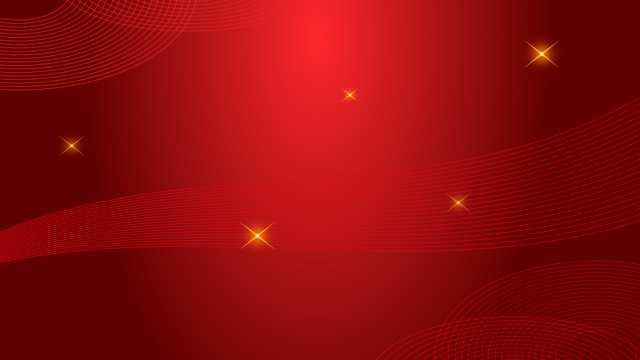
Write a WebGL 2 fragment shader that draws this background.

```glsl
#version 300 es
precision highp float;

uniform vec2 u_resolution;
out vec4 fragColor;

// Evenly spaced thin lines at whole values of v, from 0 to count
float contours(float v, float count, float pixel) {
    float slope = max(length(vec2(dFdx(v), dFdy(v))) / pixel, 1e-4);
    float dist = abs(v - clamp(round(v), 0.0, count)) / slope;
    float width = 0.0024;
    float soft = max(width, 1.15 * pixel);
    float line = width / soft * (1.0 - smoothstep(0.0, soft, dist));
    // Crowded lines merge into an even tint
    float inside = smoothstep(-0.5, 0.0, v) * (1.0 - smoothstep(count, count + 0.5, v));
    float crowding = smoothstep(0.5, 0.85, pixel * slope);
    return mix(line, min(width * slope, 1.0) * inside, crowding);
}

// Concentric ellipses between a fraction of the radii and the full radii
float rings(vec2 p, vec2 center, vec2 radii, float inner, float count, float pixel) {
    float r = length((p - center) / radii);
    return contours((r - inner) / (1.0 - inner) * count, count, pixel);
}

// Ribbon of lines blended between two cubic curves
float ribbon(vec2 p, float pixel) {
    float s = p.x * 0.5625;
    float top = 0.356 + s * (0.7 + s * (-1.271 + s * 0.944));
    float bottom = 0.271 + s * (0.368 + s * (-0.938 + s * 0.686));
    return contours((p.y - bottom) / (top - bottom) * 20.0, 20.0, pixel);
}

// Glow, crossed tapering rays and a bright core
vec3 addSparkle(vec3 color, vec2 p, vec4 star, float pixel) {
    vec2 q = (p - star.xy) / star.z;
    float r = length(q);
    float soft = pixel / star.z;
    vec2 axis = normalize(vec2(0.79, 0.62));
    vec2 folded = abs(q);
    float along = dot(folded, axis);
    float across = abs(folded.x * axis.y - folded.y * axis.x);
    float taper = clamp(1.0 - along, 0.0, 1.0);
    float width = 0.055 * taper + 0.5 * soft;
    float ray = (1.0 - smoothstep(0.0, width, across)) * sqrt(taper);
    float glow = exp(-5.5 * r * r);
    float core = 1.0 - smoothstep(0.02, 0.09 + soft, r);
    color = mix(color, vec3(1.0, 0.52, 0.02), 0.8 * glow * star.w);
    color = mix(color, vec3(1.0, 0.81, 0.16), 0.9 * ray * star.w);
    return mix(color, vec3(1.0, 0.98, 0.75), core * star.w);
}

void main() {
    vec2 p = gl_FragCoord.xy / u_resolution.y;
    float pixel = 1.0 / u_resolution.y;

    // Red spotlight falling off to deep maroon
    float t = length((p - vec2(0.88, 0.896)) / vec2(0.65, 1.19));
    vec3 color = mix(vec3(1.0, 0.15, 0.17), vec3(0.38, 0.0, 0.0), clamp(t, 0.0, 1.0));

    // Flowing ribbon
    vec3 lineRed = vec3(0.89, 0.02, 0.08);
    color = mix(color, lineRed, ribbon(p, pixel) * mix(0.75, 0.6, p.x * 0.5625));

    // Ring groups in the upper left corner
    vec3 ringRed = vec3(0.96, 0.14, 0.14);
    float upper = rings(p, vec2(0.051, 1.023), vec2(0.495, 0.273), 0.288, 20.0, pixel);
    float second = rings(p, vec2(0.528, 1.046), vec2(0.363, 0.132), 0.3, 9.0, pixel);
    second *= 1.0 - 0.4 * smoothstep(0.5, 0.87, p.x);
    color = mix(color, ringRed, 0.72 * upper);
    color = mix(color, ringRed, 0.65 * second);

    // Ring groups in the lower right corner
    float lower = rings(p, vec2(1.655, 0.016), vec2(0.447, 0.259), 0.25, 18.0, pixel);
    float front = rings(p, vec2(1.424, -0.065), vec2(0.405, 0.185), 0.3, 12.0, pixel);
    color = mix(color, lineRed, 0.45 * lower);
    color = mix(color, lineRed, 0.55 * front);

    // Golden sparkles: position, ray length, strength
    vec4 stars[5] = vec4[5](
        vec4(1.505, 0.850, 0.062, 1.0),
        vec4(0.715, 0.345, 0.062, 1.0),
        vec4(0.972, 0.736, 0.031, 0.85),
        vec4(0.199, 0.595, 0.047, 0.6),
        vec4(1.273, 0.437, 0.044, 0.6));
    for (int i = 0; i < 5; i++) {
        color = addSparkle(color, p, stars[i], pixel);
    }

    fragColor = vec4(color, 1.0);
}
```
